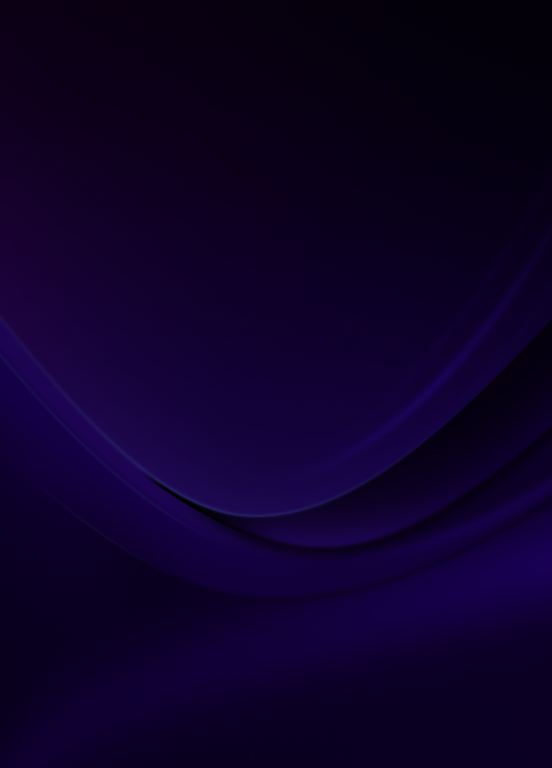
Give the GLSL for this background, as a WebGL 2 fragment shader.

```glsl
#version 300 es
precision highp float;

uniform vec2 u_resolution;
out vec4 fragColor;

#define NIGHT vec3(0.016, 0.0, 0.054)
#define DUSK vec3(0.062, 0.0, 0.210)
#define GROUND vec3(0.041, 0.0, 0.138)
#define INDIGO vec3(0.082, 0.0, 0.275)
#define VIOLET vec3(0.120, 0.020, 0.340)
#define MAGENTA vec3(0.046, 0.0, 0.036)
#define RIM vec3(0.030, 0.080, 0.085)
#define STREAK vec3(0.055, 0.010, 0.180)
#define RIM_WIDTH 0.0028
#define GRAIN 0.003

float hash(vec2 p) {
    return fract(sin(dot(p, vec2(127.1, 311.7))) * 43758.5453);
}

float bell(float x, float width) {
    return exp(-x * x / (width * width));
}

// Signed distance to a rounded valley; positive above it.
// slopes: left and right steepness, bend: roundness of the bottom.
float valley(vec2 p, vec2 bottom, vec2 slopes, float bend) {
    float dx = p.x - bottom.x;
    float s = dx < 0.0 ? slopes.x : slopes.y;
    float h = sqrt(s * s * dx * dx + bend * bend);
    float steepness = s * s * dx / h * u_resolution.y / u_resolution.x;
    return (p.y - bottom.y - h + bend) / sqrt(1.0 + steepness * steepness);
}

float cover(float d) {
    float px = 1.0 / u_resolution.y;
    return smoothstep(-px, px, d);
}

// Dark floor with a diagonal glow that brightens to the right
vec3 groundColor(vec2 p, float edge) {
    float crest = 0.06 + 0.21 * p.x - 0.10 * exp(-8.0 * p.x);
    float glow = bell(p.y - crest, 0.065) * mix(0.32, 0.95, p.x * p.x);
    vec3 col = GROUND * mix(0.82, 1.0, p.x);
    col = mix(col, VIOLET * vec3(0.85, 0.0, 1.0), glow);
    float spill = exp(min(edge, 0.0) * 14.0) * (1.0 - smoothstep(0.05, 0.3, p.x));
    return mix(col, INDIGO, 0.5 * spill);
}

// Broad lower ribbon, split by a thin crease
vec3 ribbonColor(vec2 p, vec3 ground, float edge, float crease, float fold) {
    float left = 1.0 - smoothstep(0.25, 0.8, p.x);
    vec3 col = mix(ground, INDIGO, smoothstep(-0.01, 0.08, edge) * mix(0.55, 0.95, left));
    col = mix(col, INDIGO, 0.6 * bell(p.x - 0.45, 0.28));
    vec3 inner = mix(GROUND, VIOLET * 0.97, max(left, 0.6 * bell(p.x - 0.5, 0.2)));
    col = mix(col, inner, 0.85 * smoothstep(-0.004, 0.012, crease));
    col += STREAK * 0.5 * bell(crease, 0.011) * smoothstep(0.55, 0.9, p.x);
    col += RIM * 0.5 * bell(crease, 0.0022) * (1.0 - smoothstep(0.25, 0.45, p.x));
    return col * (1.0 - 0.5 * bell(fold, 0.011) * smoothstep(0.28, 0.45, p.x));
}

// Black fold with light pooled along its lower edge
vec3 foldColor(vec2 p, float edge) {
    float light = exp(-max(edge - 0.006, 0.0) * 21.0);
    light *= mix(0.62, 1.0, bell(p.x - 0.6, 0.22)) * smoothstep(0.34, 0.54, p.x);
    vec3 pool = mix(VIOLET, INDIGO, smoothstep(0.6, 0.9, p.x));
    vec3 col = mix(NIGHT * 0.6, pool, light);
    return col * (1.0 - 0.65 * bell(edge, 0.005));
}

// Large upper sheet with curved streaks at the right
vec3 sheetColor(vec2 p, float edge) {
    vec3 col = mix(DUSK, NIGHT, smoothstep(0.38, 1.07, p.y));
    col *= 1.0 - 0.45 * p.x * smoothstep(0.35, 0.85, p.y);
    col += MAGENTA * exp(-4.0 * p.x) * (0.5 + 0.6 * bell(p.y - 0.62, 0.25));
    col += MAGENTA * 0.25 * bell(p.x - 0.35, 0.3) * smoothstep(0.5, 0.8, p.y);
    col += vec3(0.050, 0.038, 0.110) * bell(p.x - 0.36, 0.32) * exp(-max(edge, 0.0) * 13.0);

    float dx = max(p.x - 0.38, 0.0);
    float arc = 0.36 + dx * dx * (0.718 + 0.268 * dx);
    float steepness = dx * (1.436 + 0.804 * dx) * u_resolution.y / u_resolution.x;
    float bend = inversesqrt(1.0 + steepness * steepness);
    float fade = smoothstep(0.38, 0.65, p.x);
    for (int i = 0; i < 3; i++) {
        float n = float(i);
        float d = (p.y - arc - (n - 1.0) * 0.12 * dx) * bend;
        float power = i == 1 ? 1.0 : 0.2;
        float span = bell(p.x - 0.80 - 0.06 * abs(n - 1.0), 0.19);
        col += STREAK * 0.7 * power * span * fade * bell(d, 0.0065);
        col += STREAK * 0.08 * fade * smoothstep(0.006, -0.006, d) * (1.0 - 0.6 * p.x);
    }
    return col;
}

void main() {
    vec2 p = gl_FragCoord.xy / u_resolution;

    float lower = valley(p, vec2(0.50, 0.220), vec2(0.96, 0.763), 0.50);
    float crease = valley(p, vec2(0.56, 0.268), vec2(1.335, 1.0), 0.90);
    float fold = valley(p, vec2(0.585, 0.284), vec2(0.77, 0.80), 0.276);
    float upper = valley(p, vec2(0.462, 0.327), vec2(1.175, 1.007), 0.44);

    // Layers from back to front
    vec3 col = groundColor(p, lower);
    vec3 ribbon = ribbonColor(p, col, lower, crease, fold);
    col = mix(col, ribbon, smoothstep(-0.004, 0.004, lower));
    col *= 1.0 - 0.25 * bell(lower, 0.006) * smoothstep(0.3, 0.6, p.x);
    col += RIM * 0.4 * bell(lower, 0.0018) * bell(p.x - 0.18, 0.09);
    col = mix(col, foldColor(p, fold), cover(fold) * smoothstep(0.25, 0.30, p.x));
    col = mix(col, sheetColor(p, upper), cover(upper));

    // Cool rim light along the sheet
    float rim = 0.4 + 0.6 * bell(p.x - 0.38, 0.24);
    col += RIM * rim * bell(upper - 0.001, RIM_WIDTH) * (1.0 - smoothstep(0.55, 0.95, p.x));

    col += GRAIN * (hash(floor(p * 512.0)) - 0.5);
    fragColor = vec4(max(col, 0.0), 1.0);
}
```
